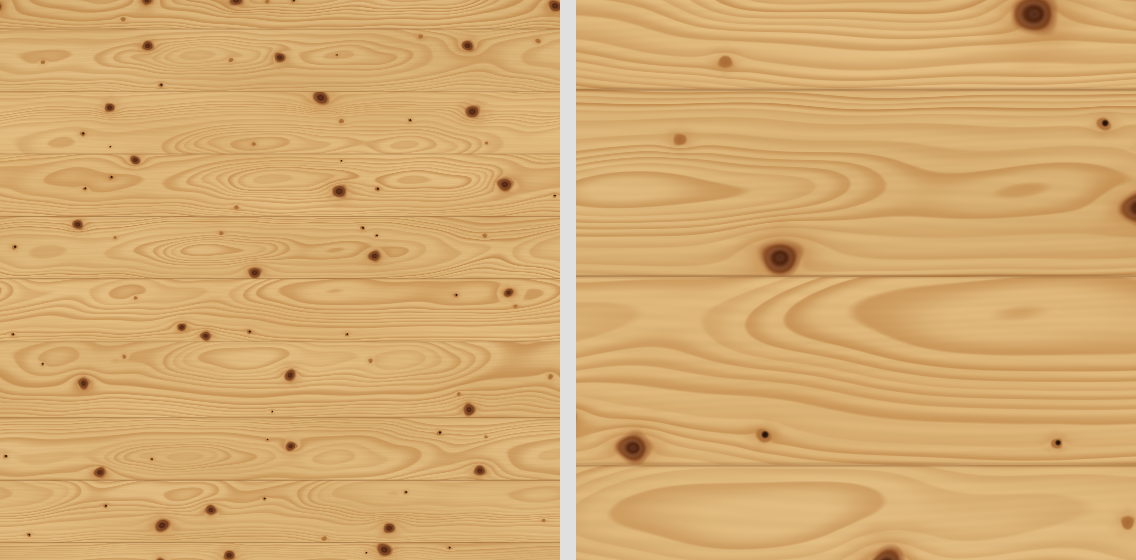
Left, the full canvas; right, a detail of the centre.
Write a three.js fragment shader that draws this texture.

```glsl
// Knotty pine boards: nine horizontal planks with flowing growth rings and scattered knots.
varying vec2 vUv;

const float TAU = 6.28319;
const float BOARD = 0.1115; // plank height

float hash(float n) {
  return fract(sin(n * 12.99 + 4.1) * 4375.85);
}

// Soft early wood that darkens slowly, then ends in a crisp late-wood line.
float ringLine(float ring) {
  float f = fract(ring);
  float strength = mix(0.3, 1.0, hash(floor(ring) * 1.7));
  return strength * smoothstep(0.2, 0.86, f) * (1.0 - smoothstep(0.86, 1.0, f));
}

void main() {
  float x = vUv.x;
  float down = 1.0 - vUv.y;

  // Planks, with one wider board below the middle
  float row = (down - clamp((down - 0.608) * 0.19, 0.0, 0.025) - 0.052) / BOARD;
  float id = floor(row);
  float y = fract(row) * BOARD;
  float seed = id * 37.0 + 11.0;

  // Knots: three large and six small per plank; they also push the grain aside
  float flow = y;
  float swirl = 0.0;
  float halo = 0.0;
  float knotMask = 0.0;
  vec3 knotColor = vec3(0.51, 0.29, 0.15);
  for (int i = 0; i < 9; i++) {
    float n = float(i);
    float k = seed + n * 5.3;
    bool large = i < 3;
    float slot = large ? n / 3.0 : (n - 3.0) / 6.0;
    float kx = slot + hash(k) * (large ? 0.33 : 0.166);
    float ky = BOARD * mix(0.08, 0.94, hash(k + 1.0));
    float radius = large ? mix(0.008, 0.0135, hash(k + 2.0)) : mix(0.0022, 0.0046, hash(k + 2.0));
    vec2 d = vec2(fract(x - kx + 0.5) - 0.5, y - ky);
    vec2 q = d / radius;

    float reach = exp(-dot(q * vec2(0.36, 0.62), q * vec2(0.36, 0.62)));
    flow -= d.y * reach * 0.75;
    swirl += (large ? 2.6 : 0.6) * exp(-length(q * vec2(0.5, 0.8)));

    float r = length(q * vec2(0.88, 1.0));
    r *= 1.0 + 0.13 * sin(q.x * 2.3 + k) * sin(q.y * 2.7 + k * 2.0);
    float body = 1.0 - smoothstep(0.65, 1.15, r);
    halo = max(halo, exp(-r * r * 0.4) * (large ? 0.75 : 0.6));

    // Dark heart, reddish rim and faint inner rings
    vec3 wood = mix(vec3(0.33, 0.16, 0.08), vec3(0.61, 0.36, 0.18), smoothstep(0.1, 0.95, r));
    wood += 0.035 * sin(r * 16.0 + q.x * 1.5);
    if (!large) {
      wood = mix(vec3(0.66, 0.42, 0.21), vec3(0.7, 0.47, 0.24), r);
      float pith = 1.0 - smoothstep(0.2, 0.65, length(q - vec2(0.2, -0.15)));
      wood = mix(wood, vec3(0.16, 0.08, 0.05), pith * step(0.35, hash(k + 3.0)));
    }
    knotColor = mix(knotColor, wood, step(knotMask, body) * step(0.001, body));
    knotMask = max(knotMask, body);
  }

  // Growth rings: a tilted cone cut by the board gives arches along its heart
  float phase = hash(seed + 2.0) * TAU;
  float across = flow / BOARD - mix(0.1, 0.9, hash(seed + 3.0));
  across += 0.016 * sin(TAU * 2.0 * x + phase + across * 5.0);
  across += 0.006 * sin(TAU * 7.0 * x + phase * 3.0 + across * 11.0);
  float depth = 0.3 + 0.13 * sin(TAU * x + phase) + 0.055 * sin(TAU * 3.0 * x + phase * 2.0);
  depth += 0.012 * sin(TAU * 8.0 * x + across * 9.0);
  float ring = mix(16.0, 23.0, hash(seed + 4.0)) * length(vec2(across, depth));
  ring += 0.6 * sin(ring * 0.9 + phase) + swirl + id * 17.0;
  float grain = ringLine(ring) * mix(0.6, 1.0, hash(seed + 5.0));

  // Base tone with broad drifts and fine fibres
  float drift = 0.5 + 0.28 * sin(TAU * x + row * 2.3 + phase) + 0.22 * sin(TAU * 2.0 * x - row * 5.1);
  vec3 color = mix(vec3(0.88, 0.73, 0.5), vec3(0.85, 0.69, 0.45), drift);
  color *= 0.985 + 0.025 * hash(seed + 6.0);
  float fibre = sin(y * 1150.0 + 4.0 * sin(TAU * 3.0 * x + y * 70.0));
  fibre += sin(y * 530.0 + 3.0 * sin(TAU * 2.0 * x + y * 43.0 + phase));
  color += 0.006 * fibre;
  color = mix(color, vec3(0.74, 0.51, 0.265), grain * 0.82);

  // Resin glow and knots
  color = mix(color, vec3(0.74, 0.5, 0.25), halo * 0.65);
  color = mix(color, knotColor, knotMask);

  // Seams between planks
  float edge = min(y, BOARD - y);
  float seam = 1.0 - smoothstep(0.0003, 0.0018, edge);
  color = mix(color, vec3(0.58, 0.38, 0.2), seam * mix(0.25, 0.6, hash(seed + 7.0)));

  gl_FragColor = vec4(color, 1.0);
}
```
